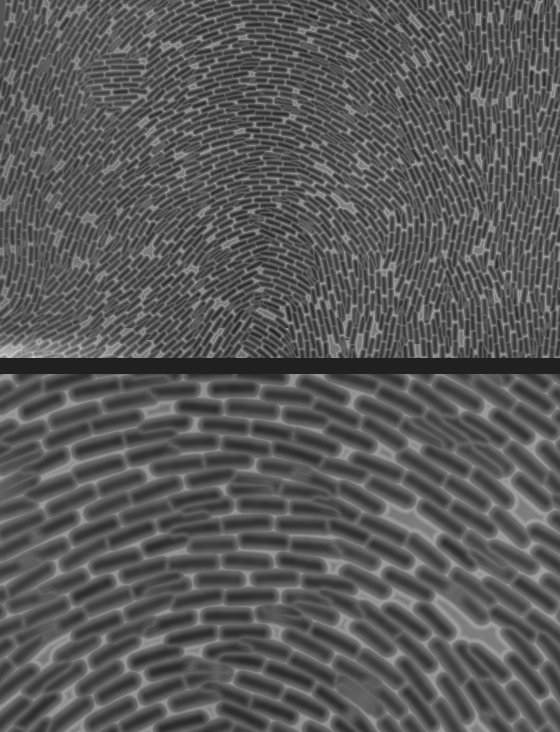
Top, the full canvas; bottom, a detail of the centre.
A WebGL 1 fragment shader for this texture:

```glsl
precision highp float;
// A crowded layer of rod-shaped cells seen in grey phase contrast.
// Small Voronoi patches each hold a staggered, bent lattice of capsules that
// follows an arching flow field; gaps between the capsules glow softly.
uniform vec2 u_resolution;

const float PATCH = 0.14;                  // patch size, in canvas heights
const vec2 PITCH = vec2(0.0505, 0.0168);   // rod spacing along and across

float hash(vec2 p) {
  return fract(sin(dot(p, vec2(127.1, 311.7))) * 43758.5453);
}

float noise(vec2 p) {
  vec2 i = floor(p), f = fract(p);
  f *= f * (3.0 - 2.0 * f);
  return mix(mix(hash(i), hash(i + vec2(1.0, 0.0)), f.x),
             mix(hash(i + vec2(0.0, 1.0)), hash(i + 1.0), f.x), f.y);
}

vec2 patchSeed(vec2 cell) {
  return (cell + 0.15 + 0.7 * vec2(hash(cell), hash(cell + 57.3))) * PATCH;
}

// Cell of the patch whose seed lies closest to p
vec2 patchOwner(vec2 p) {
  vec2 home = floor(p / PATCH), best = home;
  float nearest = 9.0;
  for (int j = -1; j <= 1; j++)
    for (int i = -1; i <= 1; i++) {
      vec2 cell = home + vec2(float(i), float(j));
      float d = distance(p, patchSeed(cell));
      if (d < nearest) { nearest = d; best = cell; }
    }
  return best;
}

// Rod direction: arches over the middle, splitting along a seam lower down
float flowAngle(vec2 p) {
  float u = p.x - 0.74;
  float low = smoothstep(0.48, 0.25, p.y);
  float left = (-1.9 * u + 0.45 * low) * mix(0.3, 1.0, smoothstep(0.02, 0.38, p.y));
  float right = max(-2.3 * u - 0.8 * low, -1.75);
  return mix(left, right, smoothstep(-0.03, 0.03, u));
}

float capsule(vec2 p, float halfLength, float radius) {
  p.x -= clamp(p.x, -halfLength, halfLength);
  return length(p) - radius;
}

mat2 rotation(float a) {
  return mat2(cos(a), sin(a), -sin(a), cos(a));
}

void main() {
  vec2 p = gl_FragCoord.xy / u_resolution.y;
  vec2 home = floor(p / PATCH);
  float reach = distance(p, patchSeed(patchOwner(p))) + 0.08;
  float d1 = 0.03, d2 = 0.03, tone = 0.0;

  // Nearest and second nearest rod among the surrounding patches
  for (int j = -1; j <= 1; j++)
    for (int i = -1; i <= 1; i++) {
      vec2 cell = home + vec2(float(i), float(j));
      vec2 seed = patchSeed(cell);
      if (distance(p, seed) > reach) continue;
      float flow = flowAngle(seed);
      vec2 ahead = 0.04 * vec2(cos(flow), sin(flow));
      float bend = clamp((flowAngle(seed + ahead) - flowAngle(seed - ahead)) / 0.08, -3.0, 3.0);
      float stray = step(0.92, hash(cell + 9.1)) * 1.6 * (hash(cell + 1.3) - 0.5);
      float disorder = mix(0.8, 0.3, smoothstep(0.0, 0.35, seed.y));
      mat2 turn = rotation(flow + (hash(cell + 3.7) - 0.5) * disorder + stray);
      vec2 q = (p - seed) * turn;
      q.y -= 0.5 * bend * q.x * q.x;
      float middleRow = floor(q.y / PITCH.y + 0.5);
      for (int r = -1; r <= 1; r++) {
        float row = middleRow + float(r);
        float shift = 0.45 * mod(row, 2.0) + 0.35 * hash(cell * 17.0 + row);
        float firstColumn = floor(q.x / PITCH.x - shift);
        for (int c = 0; c <= 1; c++) {
          float column = firstColumn + float(c);
          vec2 id = vec2(row, column) + cell * 31.0;
          float vary = hash(id + 0.5);
          vec2 centre = vec2(column + shift, row) * PITCH;
          centre += (vec2(hash(id + 5.2), hash(id + 8.4)) - 0.5) * vec2(0.008, 0.003);
          vec2 local = (q - centre) * rotation((hash(id + 2.6) - 0.5) * 0.22);
          float d = capsule(local, 0.0187 - 0.004 * vary * vary, 0.0063);
          float missing = mix(0.06, 0.004, smoothstep(0.0, 0.2, p.y));
          if (d > 0.03 || hash(id + 6.9) < missing) continue;
          // Rods slightly past the patch border also stay, to close the seams
          vec2 bent = centre + vec2(0.0, 0.5 * bend * centre.x * centre.x);
          bent *= 1.0 - 0.004 / max(length(bent), 0.004);
          if (distance(patchOwner(seed + turn * bent), cell) > 0.5) continue;
          if (d < d1) {
            d2 = d1;
            d1 = d;
            tone = 0.06 * (hash(id + 4.4) - 0.5) - 0.05 * step(0.97, vary);
          } else d2 = min(d2, d);
        }
      }
    }

  // Dark bodies, grey seams, bright halos at the rod ends
  float edge = smoothstep(-0.0058, 0.0022, max(d1, 0.5 * (d1 - d2)));
  float halo = smoothstep(0.001, 0.0042, d1) * (1.0 - 0.7 * smoothstep(0.0045, 0.009, d1));
  float grey = 0.225 + tone * (1.0 - edge) + 0.2 * edge + 0.17 * halo;

  // Uneven lighting: flatter on the left, a glow in the lower left corner
  grey = mix(grey, 0.37, 0.22 * smoothstep(0.6, 0.1, p.x));
  grey += 0.04 * (noise(p * 4.0) - 0.5) - 0.02 * smoothstep(0.4, 0.0, abs(p.x - 0.65));
  grey += 0.03 * (noise(p * 130.0) - 0.5);
  grey += 0.26 * smoothstep(0.09, 0.0, p.y) * smoothstep(0.5, 0.05, p.x);
  grey = mix(grey, 0.33, smoothstep(0.016, 0.008, p.x) * smoothstep(0.8, 0.95, p.y));
  gl_FragColor = vec4(vec3(grey), 1.0);
}
```
